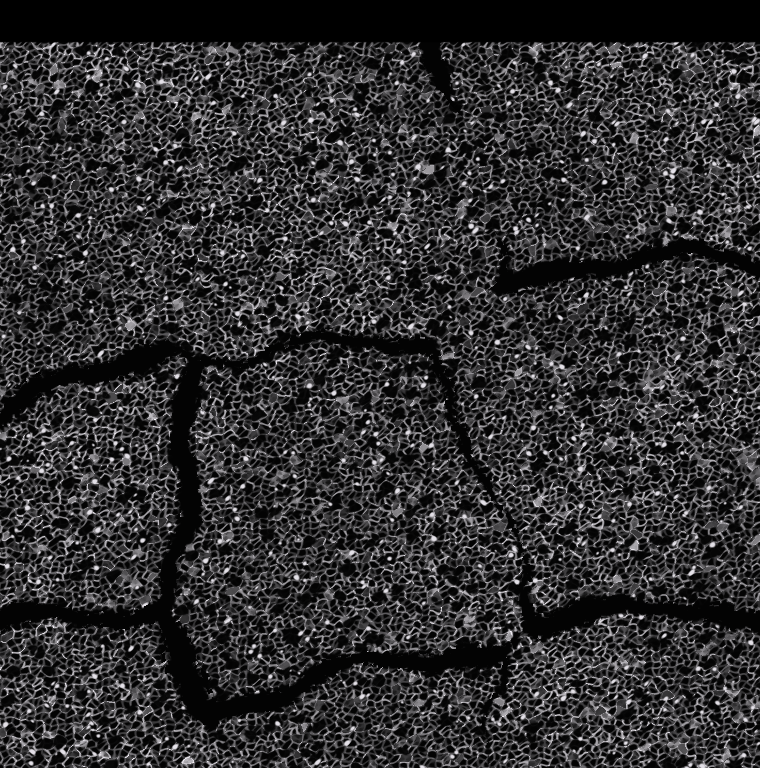
Give the GLSL for this texture, as a Shadertoy shader.

```glsl
const vec2  FOAM_SCALE    = vec2(106.0, 128.0);  // small bubbles per canvas height
const vec2  PORE_SCALE    = vec2(42.0, 54.0);    // large holes
const vec2  FLECK_SCALE   = vec2(76.0, 82.0);    // bright grains
const float PLATE_SCALE   = 2.5;                 // plates between cracks
const vec2  PLATE_SHIFT   = vec2(3.3, 7.6);
const float CRACK_WIDTH   = 0.0125;
const float CRACK_FRAY    = 0.008;
const float PORE_SHARE    = 0.42;
const float FLECK_SHARE   = 0.13;
const float BAND_BOTTOM   = 0.945;
const float WALL_DIM      = 0.19;
const float WALL_BRIGHT   = 0.66;
const float FLECK_BRIGHT  = 0.88;
const vec3  VOID_COLOR    = vec3(0.012);
const vec3  MINERAL_COLOR = vec3(1.0, 0.985, 1.015);

vec3 hash3(vec2 p) {
    vec3 q = fract(p.xyx * vec3(0.1031, 0.1030, 0.0973));
    q += dot(q, q.yxz + 33.33);
    return fract((q.xxy + q.yzz) * q.zyx);
}

// Bubble walls, each with its own brightness, and lighter knots where they meet
float foam(vec2 p) {
    vec2 base = floor(p), nearId = base, nextId = base;
    vec3 dist = vec3(9.0);
    for (int y = -1; y <= 1; y++)
    for (int x = -1; x <= 1; x++) {
        vec2 id = base + vec2(x, y);
        float d = length(id + hash3(id).xy - p);
        if (d < dist.x) {
            dist = vec3(d, dist.xy);
            nextId = nearId;
            nearId = id;
        } else if (d < dist.y) {
            dist = vec3(dist.x, d, dist.y);
            nextId = id;
        } else {
            dist.z = min(dist.z, d);
        }
    }
    vec3 rnd = hash3(nearId + nextId + 51.7);
    float wall = 1.0 - smoothstep(0.05, 0.52, dist.y - dist.x);
    float knot = 1.0 - smoothstep(0.04, 0.32, dist.z - dist.x);
    return wall * (mix(WALL_DIM, WALL_BRIGHT, rnd.x * rnd.x) + 0.28 * knot * rnd.y);
}

// Scattered blobs: share of occupied cells, radius range in cell units
float blobs(vec2 p, float share, vec2 radius, float softness) {
    vec2 base = floor(p);
    float cover = 0.0;
    for (int y = -1; y <= 1; y++)
    for (int x = -1; x <= 1; x++) {
        vec2 id = base + vec2(x, y);
        vec3 rnd = hash3(id + 17.3);
        float r = mix(radius.x, radius.y, hash3(id + 91.1).x);
        float d = length(id + rnd.xy - p) - r;
        cover = max(cover, step(rnd.z, share) * (1.0 - smoothstep(-softness, softness, d)));
    }
    return cover;
}

vec2 wobble(vec2 p) {
    return 0.017 * sin(p.yx * vec2(13.0, 15.0) + vec2(1.0, 4.0))
         + 0.007 * sin(p.yx * vec2(37.0, 33.0) + p * 19.0)
         + 0.0025 * sin(p.yx * vec2(91.0, 103.0) - p * 47.0);
}

vec2 plateCentre(vec2 id) {
    return id + 0.1 + 0.8 * hash3(id).xy;
}

// Signed distance to cracks along plate borders; some borders stay closed
float cracks(vec2 uv) {
    vec2 p = (uv + wobble(uv)) * PLATE_SCALE + PLATE_SHIFT;
    vec2 base = floor(p), nearId = base;
    float nearest = 9.0;
    for (int y = -1; y <= 1; y++)
    for (int x = -1; x <= 1; x++) {
        vec2 id = base + vec2(x, y);
        float d = length(plateCentre(id) - p);
        if (d < nearest) { nearest = d; nearId = id; }
    }
    vec2 centre = plateCentre(nearId);
    float taper = 0.0025 * sin(uv.x * 17.0 + 3.0 * sin(uv.y * 11.0));
    float gap = 9.0;
    for (int y = -2; y <= 2; y++)
    for (int x = -2; x <= 2; x++) {
        if (x == 0 && y == 0) continue;
        vec2 id = nearId + vec2(x, y);
        vec2 other = plateCentre(id);
        float border = dot(0.5 * (centre + other) - p, normalize(other - centre)) / PLATE_SCALE;
        float open = smoothstep(0.1, 0.75, hash3(nearId + id + 5.3).x);
        gap = min(gap, border - (CRACK_WIDTH + 0.006) * open + 0.006 - taper);
    }
    return gap;
}

void mainImage(out vec4 fragColor, in vec2 fragCoord) {
    float pixel = 1.0 / iResolution.y;
    vec2 uv = fragCoord * pixel;

    // Porous stone, slightly sheared so the holes lean
    vec2 stone = uv + vec2(0.0, -0.15 * uv.x) + 0.0012 * sin(uv.yx * 310.0);
    float light = foam(stone * FOAM_SCALE);
    light *= 1.0 + 0.1 * sin(uv.x * 9.0 + 2.0 * sin(uv.y * 7.0));
    light *= 1.0 - 0.95 * blobs(stone * PORE_SCALE, PORE_SHARE, vec2(0.16, 0.4), 0.08);
    float fleck = blobs(stone * FLECK_SCALE, FLECK_SHARE, vec2(0.08, 0.28), 0.12);
    light = mix(light, FLECK_BRIGHT, fleck);

    // Cracks with crumbling rims, then the empty band on top
    float crumble = hash3(floor(stone * FOAM_SCALE * 1.4)).z - 0.5;
    light *= smoothstep(-0.002, 0.003, cracks(uv) + CRACK_FRAY * crumble);
    float band = smoothstep(-pixel, pixel, uv.y - BAND_BOTTOM);

    vec3 color = VOID_COLOR + light * MINERAL_COLOR;
    fragColor = vec4(color * (1.0 - band), 1.0);
}
```
